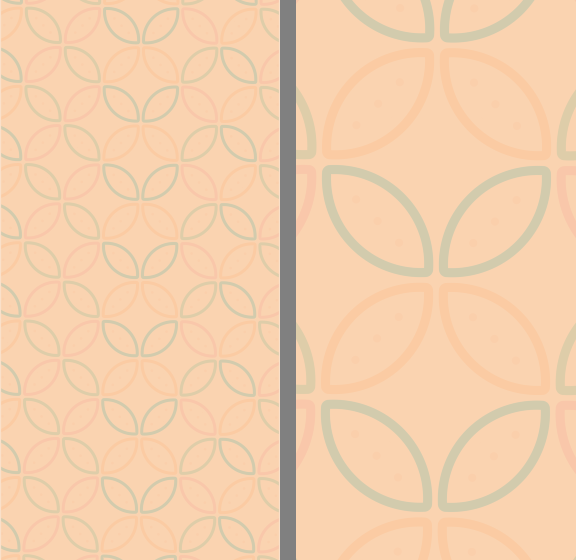
Left: the whole. Right: its middle third, enlarged.
This pattern is drawn by a WebGL 1 fragment shader. Its source:

```glsl
precision highp float;
// Lattice of outlined leaves meeting tip to tip, in four soft inks on peach.

uniform vec2 u_resolution;

#define CELL 0.1397         // lattice pitch, in canvas widths
#define TILT 0.0045         // slight rotation of the whole lattice
#define LEAF_LENGTH 0.58    // half length of the leaf core, in cells
#define LEAF_WIDTH 0.26     // half width of the leaf core, in cells
#define TIP_ROUND 0.065     // rounding added around the core
#define STROKE 0.078        // outline width, in cells
#define DOT_RADIUS 0.035    // faint dots inside each leaf
#define EDGE 0.004          // pale margin at both sides, in canvas widths
#define GROUND vec3(0.980, 0.828, 0.692)
#define PALE vec3(0.980, 0.880, 0.790)

// Distance to a leaf made of two arcs, long axis along y.
float leafDistance(vec2 p) {
  p = abs(p);
  float radius = (LEAF_LENGTH * LEAF_LENGTH + LEAF_WIDTH * LEAF_WIDTH) / (2.0 * LEAF_WIDTH);
  float offset = radius - LEAF_WIDTH;
  bool pastTip = (p.y - LEAF_LENGTH) * offset > p.x * LEAF_LENGTH;
  float core = pastTip ? length(p - vec2(0.0, LEAF_LENGTH))
                       : length(p + vec2(offset, 0.0)) - radius;
  return core - TIP_ROUND;
}

// Ink of a leaf: six columns repeat, and alternate rows swap warm with green.
vec3 leafInk(vec2 id) {
  float column = mod(id.x + 4.0, 6.0);
  bool outerPair = column < 0.5 || abs(column - 3.5) < 0.6;
  bool green = abs(column - 1.0) < 0.5 || abs(column - 3.5) < 0.6;
  if (mod(id.y, 2.0) > 0.5) green = !green;
  vec3 warmInk = outerPair ? vec3(0.984, 0.796, 0.638) : vec3(0.976, 0.782, 0.665);
  vec3 greenInk = outerPair ? vec3(0.822, 0.796, 0.680) : vec3(0.872, 0.802, 0.662);
  return green ? greenInk : warmInk;
}

// Antialiased coverage of the inside of a distance field.
float coverage(float d, float pixel) {
  return 1.0 - smoothstep(-0.65 * pixel, 0.65 * pixel, d);
}

void main() {
  // Centred lattice coordinates
  vec2 p = (gl_FragCoord.xy - 0.5 * u_resolution) / u_resolution.x;
  float pixel = 1.0 / (u_resolution.x * CELL);
  vec2 lattice = vec2(p.x - TILT * p.y, p.y + TILT * p.x) / CELL;
  vec2 id = floor(lattice);
  vec2 local = fract(lattice) - 0.5;

  // Leaves lean alternately right and left
  if (mod(id.x + id.y, 2.0) > 0.5) local.x = -local.x;
  vec2 leaf = vec2(local.x - local.y, local.x + local.y) * 0.70710678;
  float d = leafDistance(leaf);
  vec3 ink = leafInk(id);

  // Faint dots, kept clear of the outline
  vec2 dotSpacing = vec2(0.20, 0.26);
  vec2 dotLocal = (fract(leaf / dotSpacing + 0.5) - 0.5) * dotSpacing;
  float dots = coverage(length(dotLocal) - DOT_RADIUS, pixel) * step(d, -0.16);
  vec3 color = mix(GROUND, vec3(0.978, 0.800, 0.658), 0.6 * dots);

  // Outline
  float outline = abs(d + 0.5 * STROKE) - 0.5 * STROKE;
  color = mix(color, ink, coverage(outline, pixel));

  // Pale side margins
  float margin = coverage(0.5 - EDGE - abs(p.x), 1.0 / u_resolution.x);
  color = mix(color, PALE, margin);

  gl_FragColor = vec4(color, 1.0);
}
```
